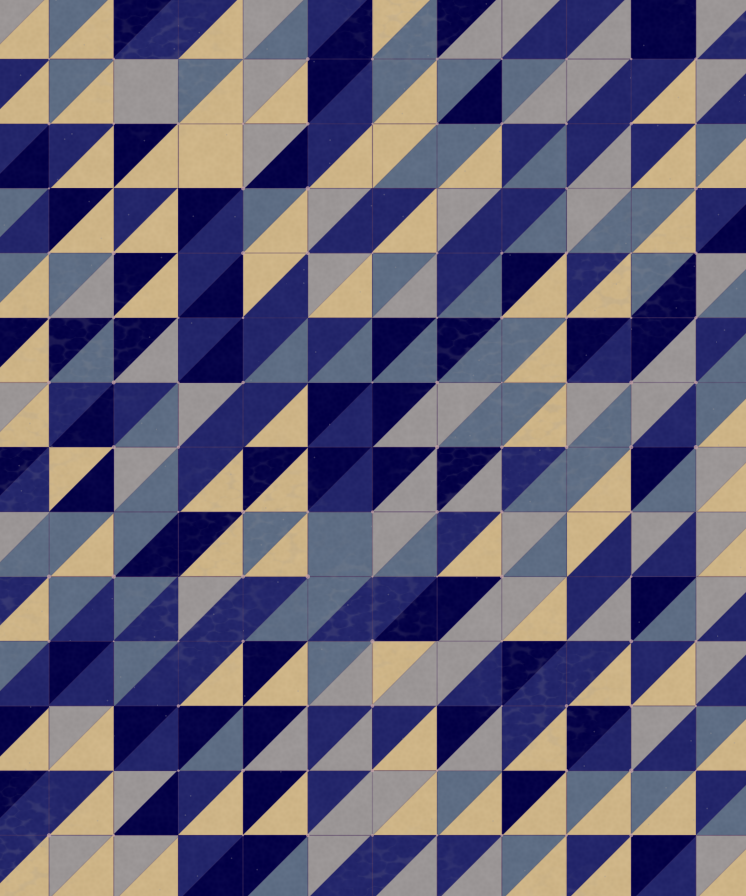
This pattern is drawn by a Shadertoy shader. Its source:

```glsl
const float TILE = 0.0722;                   // tile side in canvas heights
const vec2 GRID_ORIGIN = vec2(0.0547, 0.0677);

const vec3 GOLD = vec3(0.81, 0.71, 0.53);
const vec3 BLUE = vec3(0.14, 0.15, 0.42);
const vec3 SLATE = vec3(0.37, 0.43, 0.52);
const vec3 GREY = vec3(0.61, 0.59, 0.59);
const vec3 NAVY = vec3(0.02, 0.01, 0.28);
const vec3 SEAM = vec3(0.31, 0.21, 0.37);
const vec3 CHIP = vec3(0.78, 0.64, 0.66);

float hash(vec2 p, float seed) {
    vec3 q = fract(vec3(p.xyx + seed * 7.31) * vec3(0.1031, 0.1030, 0.0973));
    q += dot(q, q.yzx + 33.33);
    return fract((q.x + q.y) * q.z);
}

// Distance to the nearest scattered point
float cellular(vec2 p, float seed) {
    vec2 cell = floor(p);
    float nearest = 2.0;
    for (int y = -1; y <= 1; y++) {
        for (int x = -1; x <= 1; x++) {
            vec2 c = cell + vec2(x, y);
            vec2 site = c + vec2(hash(c, seed), hash(c, seed + 1.0));
            nearest = min(nearest, length(site - p));
        }
    }
    return nearest;
}

// Upper triangles lean dark
int upperInk(float r) {
    return r < 0.32 ? 1 : r < 0.54 ? 4 : r < 0.73 ? 3 : r < 0.89 ? 2 : 0;
}

// Lower triangles lean gold
int lowerInk(float r) {
    return r < 0.38 ? 0 : r < 0.60 ? 2 : r < 0.80 ? 1 : r < 0.91 ? 3 : 4;
}

vec3 ink(int index) {
    return index == 0 ? GOLD : index == 1 ? BLUE : index == 2 ? SLATE : index == 3 ? GREY : NAVY;
}

float band(float distance, float halfWidth, float blur) {
    return 1.0 - smoothstep(halfWidth - blur, halfWidth + blur, distance);
}

// Square tile split along its rising diagonal
vec3 splitTile(vec2 id, vec2 local, float blur) {
    int upper = upperInk(hash(id, 1.0));
    int lower = lowerInk(hash(id, 2.0));
    for (int i = 0; i < 3; i++) {
        if (lower == upper && hash(id, 9.0) > 0.12)
            lower = lowerInk(hash(id, 3.0 + float(i)));
    }
    float shift = 0.05 * (hash(id, 12.0) - 0.5);
    float diagonal = (local.y - local.x + shift) * 0.7071;
    vec3 color = mix(ink(lower), ink(upper), smoothstep(-blur, blur, diagonal));
    float fringe = upper == lower ? 0.0 : 0.2;
    return mix(color, SEAM, fringe * band(abs(diagonal), 0.008, blur));
}

// Faint joints and small chips where corners meet
vec3 addJoints(vec3 color, vec2 grid, float blur) {
    vec2 corner = round(grid);
    vec2 offset = abs(grid - corner);
    float strength = 0.3 + 0.3 * hash(floor(grid), 15.0);
    float joint = band(min(offset.x, offset.y), 0.009, blur);
    color = mix(color, SEAM, strength * joint);
    float radius = 0.012 + 0.022 * hash(corner, 16.0);
    float chip = band(length(grid - corner), radius, blur);
    return mix(color, CHIP, 0.75 * chip * step(0.25, hash(corner, 17.0)));
}

// Soft mottling, fine grain, sparse specks and pale scuffs
vec3 addWear(vec3 color, vec2 grid, float blur) {
    float mottle = cellular(grid * 3.0, 20.0) - 0.5;
    float grain = cellular(grid * 13.0, 23.0) - 0.5;
    color += 0.018 * mottle + 0.022 * grain;
    float speckCell = hash(floor(grid * 3.0), 28.0);
    float speck = band(cellular(grid * 3.0, 26.0), 0.035, blur * 3.0);
    color = mix(color, GREY, 0.3 * speck * step(0.86, speckCell));
    float worn = smoothstep(0.45, 0.1, cellular(grid * 0.28, 31.0));
    float streaks = smoothstep(0.45, 0.8, cellular(grid * vec2(5.0, 8.0), 34.0));
    return mix(color, GREY, 0.15 * worn * streaks);
}

void mainImage(out vec4 fragColor, in vec2 fragCoord) {
    vec2 canvas = fragCoord / iResolution.y;
    vec2 grid = (canvas - GRID_ORIGIN) / TILE;
    float blur = 0.7 / (iResolution.y * TILE);

    vec3 color = splitTile(floor(grid), fract(grid), blur);
    color = addJoints(color, grid, blur);
    color = addWear(color, grid, blur);
    fragColor = vec4(clamp(color, 0.0, 1.0), 1.0);
}
```
